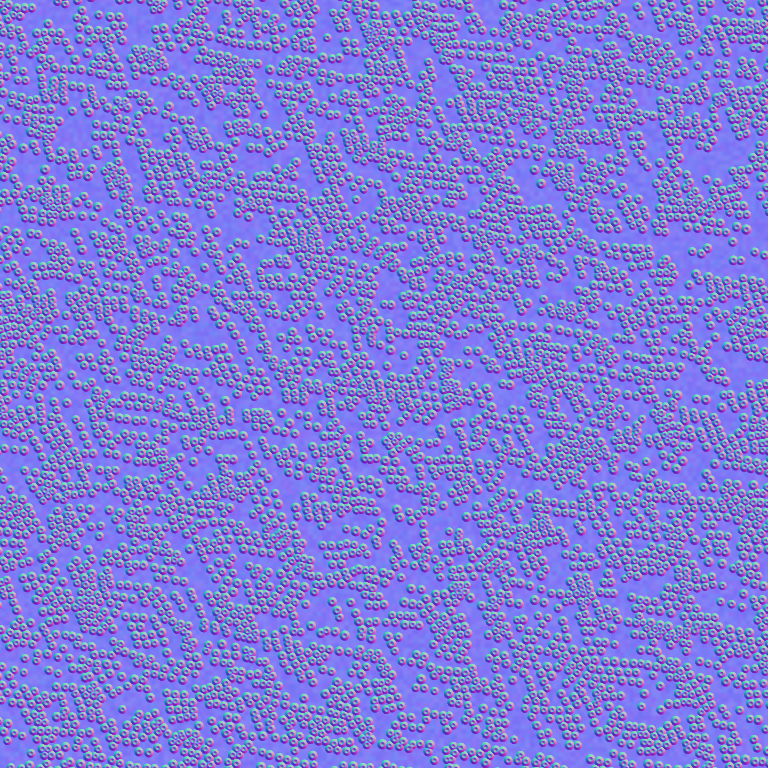
A Shadertoy shader for this texture map:

```glsl
// Normal map of tiny dimpled beads strung in broken, slanting chains over a faintly grained ground.

const float SPACING      = 0.0118;               // distance between chained beads
const float BEAD_RADIUS  = 0.0067;               // outer edge of a bead
const vec2  CHAIN_A      = vec2(0.98, -0.17);    // near-level chain direction
const vec2  CHAIN_B      = vec2(0.42, -0.91);    // steep chain direction
const float GAP_LEVEL    = 0.27;                 // higher leaves more empty ground
const float GAP_STRETCH  = 0.42;                 // lower makes longer gaps
const float WARP_AMOUNT  = 1.4;                  // bending of the chains
const float WARP_SCALE   = 0.28;
const float JITTER       = 0.28;                 // loose placing of single beads
const float CREST        = 0.42;                 // rim position, share of the radius
const float OUTER_SLOPE  = 1.95;
const float DIMPLE_SLOPE = 1.5;
const float GRAIN_SCALE  = 170.0;
const float GRAIN_SLOPE  = 0.22;
const vec2  GROUND_TILT  = vec2(0.0, -0.04);
const float FLAT_LENGTH  = 0.93;                 // normal length on level ground
const float STEEP_LENGTH = 0.76;                 // normal length on steep sides
const float PI           = 3.14159;

float hash(vec2 p) {
    return fract(sin(dot(p, vec2(127.1, 311.7))) * 43758.545);
}

float noise(vec2 p) {
    vec2 i = floor(p);
    vec2 f = p - i;
    f = f * f * (3.0 - 2.0 * f);
    float low  = mix(hash(i), hash(i + vec2(1.0, 0.0)), f.x);
    float high = mix(hash(i + vec2(0.0, 1.0)), hash(i + 1.0), f.x);
    return mix(low, high, f.y);
}

vec2 noise2(vec2 p) {
    return vec2(noise(p), noise(p + vec2(41.3, 17.9))) - 0.5;
}

// Smooth bending of the lattice
vec2 warp(vec2 cell) {
    return WARP_AMOUNT * noise2(cell * WARP_SCALE);
}

// Gaps run along either chain direction
bool hasBead(vec2 cell) {
    float gapA = noise(cell * vec2(GAP_STRETCH, 1.0) + 73.0);
    float gapB = noise(cell * vec2(1.0, GAP_STRETCH) + 191.0);
    return min(gapA, gapB) > GAP_LEVEL;
}

// Outward slope of a bead: falling into the dimple, then down the outer side
float beadSlope(float t) {
    return t < CREST
        ? -DIMPLE_SLOPE * sin(PI * t / CREST)
        : OUTER_SLOPE * sin(PI * (t - CREST) / (1.0 - CREST));
}

void mainImage(out vec4 fragColor, in vec2 fragCoord) {
    vec2 p = fragCoord / iResolution.y;

    // Ground grain
    vec2 slope = GROUND_TILT + GRAIN_SLOPE * noise2(p * GRAIN_SCALE);

    // Beads near this point, blended where their skirts meet
    mat2 lattice = SPACING * mat2(CHAIN_A, CHAIN_B);
    vec2 u = inverse(lattice) * p;
    vec2 home = floor(u - warp(u) + 0.5);
    vec2 beadSum = vec2(0.0);
    float weightSum = 0.0;
    float nearest = 1.0;
    for (int j = -2; j <= 2; j++) {
        for (int i = -2; i <= 2; i++) {
            vec2 cell = home + vec2(i, j);
            vec2 loose = JITTER * (vec2(hash(cell + 5.3), hash(cell + 29.7)) - 0.5);
            vec2 offset = p - lattice * (cell + warp(cell) + loose);
            float radius = BEAD_RADIUS * mix(0.88, 1.06, hash(cell + 57.1));
            float dist = length(offset);
            float t = dist / radius;
            if (t < 1.0 && hasBead(cell)) {
                float weight = (1.0 - t) * (1.0 - t);
                beadSum += weight * beadSlope(t) * offset / max(dist, 1e-5);
                weightSum += weight;
                nearest = min(nearest, t);
            }
        }
    }
    slope += beadSum / max(weightSum, 1e-5);

    // Normal, softened on steep sides and inside the dimples
    vec3 normal = normalize(vec3(slope, 1.0));
    float soft = mix(STEEP_LENGTH, FLAT_LENGTH, normal.z);
    soft *= mix(0.78, 1.0, smoothstep(0.2, 0.65, nearest));
    fragColor = vec4(0.5 + 0.5 * soft * normal, 1.0);
}
```
